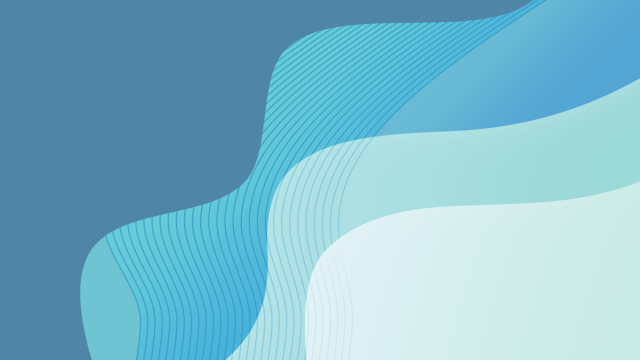
Reproduce this background procedurally as a Shadertoy shader.

```glsl
// Layered wavy paper shapes in blue and mint, crossed by a band of fine curved stripes.

// Layer outlines: knots of (along, across, slope) on the rising diagonal.
const vec3 BACK_EDGE[5] = vec3[5](
    vec3(0.255, 0.255, -1.85), vec3(0.597, -0.056, 0.0), vec3(1.169, 0.185, 0.0),
    vec3(1.657, -0.069, 0.0), vec3(2.481, 0.481, 0.1));
const vec3 MIDDLE_EDGE[5] = vec3[5](
    vec3(0.671, 0.627, 0.0), vec3(1.042, 0.444, -1.13), vec3(1.331, 0.278, 0.0),
    vec3(1.887, 0.616, 0.92), vec3(2.560, 0.995, 0.28));
const vec3 FRONT_EDGE[5] = vec3[5](
    vec3(0.852, 0.852, -1.2), vec3(1.215, 0.600, 0.0), vec3(1.644, 0.794, 0.87),
    vec3(1.968, 1.088, 0.83), vec3(2.273, 1.282, 0.45));

// Right side of the striped band: knots of (height, x, slope).
const vec3 BAND_EDGE[5] = vec3[5](
    vec3(0.0, 0.968, 0.15), vec3(0.116, 0.979, 0.0), vec3(0.375, 0.940, 0.0),
    vec3(0.653, 1.065, 0.9), vec3(1.0, 1.516, 1.55));

const float STRIPE_COUNT = 29.0;
const float STRIPE_SPACING = 0.0203;
const float STRIPE_SPREAD = 0.11;
const float STRIPE_HALF_WIDTH = 0.0017;
const float RIM_WIDTH = 0.035;

const vec3 BACKDROP = vec3(0.31, 0.52, 0.65);
const vec3 CAP_TEAL = vec3(0.43, 0.77, 0.82);
const vec3 BAND_TEAL = vec3(0.40, 0.80, 0.85);
const vec3 BAND_BLUE = vec3(0.29, 0.70, 0.86);
const vec3 SKY_LIGHT = vec3(0.41, 0.73, 0.83);
const vec3 SKY_DEEP = vec3(0.33, 0.65, 0.83);
const vec3 MINT_LIGHT = vec3(0.68, 0.88, 0.89);
const vec3 MINT_DEEP = vec3(0.61, 0.85, 0.85);
const vec3 ICE_LIGHT = vec3(0.88, 0.945, 0.965);
const vec3 ICE_DEEP = vec3(0.78, 0.917, 0.895);
const vec3 STRIPE_BACK = vec3(0.19, 0.59, 0.76);
const vec3 STRIPE_MIDDLE = vec3(0.48, 0.76, 0.86);
const vec3 STRIPE_FRONT = vec3(0.76, 0.88, 0.94);

// Cubic Hermite curve through five knots, straight beyond both ends.
float spline(vec3 knots[5], float s) {
    vec3 a = knots[0], b = knots[1];
    for (int i = 1; i < 4; i++) {
        if (s > knots[i].x) { a = knots[i]; b = knots[i + 1]; }
    }
    if (s < a.x) return a.y + a.z * (s - a.x);
    if (s > b.x) return b.y + b.z * (s - b.x);
    float w = b.x - a.x, t = (s - a.x) / w;
    return mix(a.y, b.y, t * t * (3.0 - 2.0 * t))
         + w * t * (1.0 - t) * (a.z * (1.0 - t) - b.z * t);
}

// Approximate distance to an outline, positive inside the layer.
float layerDistance(vec3 knots[5], vec2 p) {
    const float STEP = 0.004;
    float along = p.x + p.y;
    float slope = (spline(knots, along + STEP) - spline(knots, along - STEP)) / (2.0 * STEP);
    return (p.x - p.y - spline(knots, along)) / sqrt(2.0 + 2.0 * slope * slope);
}

float cover(float d, float pixel) {
    return smoothstep(-0.75 * pixel, 0.75 * pixel, d);
}

void mainImage(out vec4 fragColor, in vec2 fragCoord) {
    float pixel = 1.0 / iResolution.y;
    vec2 p = fragCoord * pixel;
    float diagonal = p.x - p.y;

    float back = layerDistance(BACK_EDGE, p);
    float middle = layerDistance(MIDDLE_EDGE, p);
    float front = layerDistance(FRONT_EDGE, p);

    // Stripe index grows leftward from the right side of the band.
    float spacing = STRIPE_SPACING * (1.0 + STRIPE_SPREAD * smoothstep(0.1, 0.4, p.y));
    float stripe = (spline(BAND_EDGE, p.y) - p.x) / spacing;
    float density = max(length(vec2(dFdx(stripe), dFdy(stripe))) / pixel, 1.0);
    float inBand = cover(stripe / density, pixel)
                 * cover((STRIPE_COUNT - stripe) / density, pixel);
    float nearest = clamp(floor(stripe + 0.5), 0.0, STRIPE_COUNT);
    float line = cover(STRIPE_HALF_WIDTH - abs(stripe - nearest) / density, pixel);

    // Back layer: teal cap, striped band and blue sheet.
    vec3 sheet = mix(SKY_LIGHT, SKY_DEEP, smoothstep(0.45, 0.85, diagonal));
    vec3 fill = stripe > 0.5 * STRIPE_COUNT ? CAP_TEAL : sheet;
    vec3 band = mix(BAND_TEAL, BAND_BLUE, smoothstep(0.0, 0.65, diagonal));
    fill = mix(fill, band, inBand);
    fill = mix(fill, STRIPE_BACK, 0.75 * line);
    vec3 color = mix(BACKDROP, fill, cover(back, pixel));

    // Middle layer: mint with a pale rim.
    fill = mix(MINT_LIGHT, MINT_DEEP, smoothstep(0.8, 1.75, p.x));
    fill = mix(fill, vec3(1.0), 0.12 * exp(-max(middle, 0.0) / RIM_WIDTH));
    fill = mix(fill, STRIPE_MIDDLE, 0.7 * line);
    color = mix(color, fill, cover(middle, pixel));

    // Front layer: ice white, with stripes faintly showing through.
    fill = mix(ICE_LIGHT, ICE_DEEP, smoothstep(0.7, 1.8, p.x - 0.3 * p.y));
    fill = mix(fill, vec3(1.0), 0.08 * exp(-max(front, 0.0) / RIM_WIDTH));
    fill = mix(fill, STRIPE_FRONT, 0.6 * line * (1.0 - smoothstep(0.15, 0.36, p.y)));
    color = mix(color, fill, cover(front, pixel));

    fragColor = vec4(color, 1.0);
}
```
